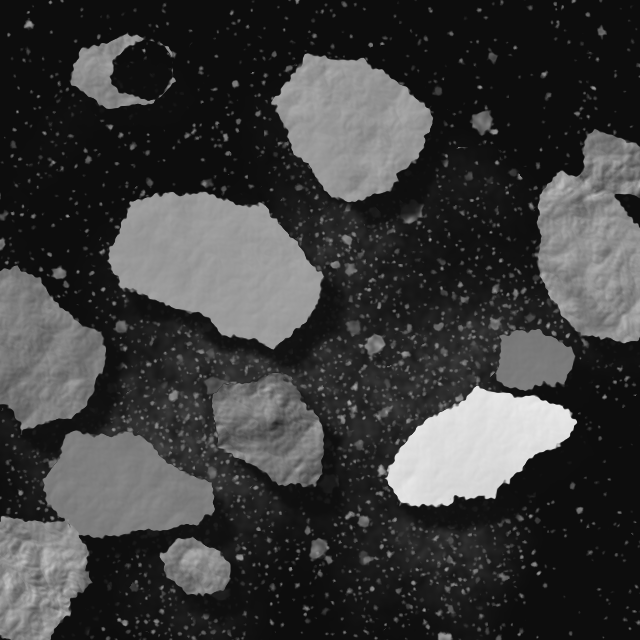
Give the GLSL for this texture, as a Shadertoy shader.

```glsl
// Broken ice floes and fine brash ice drifting on black water, lit from the upper left.

vec2 hash2(vec2 p) {
    vec3 q = fract(p.xyx * vec3(0.1031, 0.1030, 0.0973));
    q += dot(q, q.yzx + 33.33);
    return fract((q.xx + q.yz) * q.zy);
}

float gradientNoise(vec2 p) {
    vec2 i = floor(p), f = fract(p);
    vec2 u = f * f * f * (f * (f * 6.0 - 15.0) + 10.0);
    vec2 o = vec2(0.0, 1.0);
    float a = dot(hash2(i) * 2.0 - 1.0, f);
    float b = dot(hash2(i + o.yx) * 2.0 - 1.0, f - o.yx);
    float c = dot(hash2(i + o) * 2.0 - 1.0, f - o);
    float d = dot(hash2(i + 1.0) * 2.0 - 1.0, f - 1.0);
    return mix(mix(a, b, u.x), mix(c, d, u.x), u.y);
}

// Ridged height of the rough ice
float crustHeight(vec2 p) {
    float height = 0.0, amp = 1.0;
    for (int i = 0; i < 4; i++) {
        height += amp * abs(gradientNoise(p * 13.0 / amp + float(i) * 7.3));
        amp *= 0.5;
    }
    return height;
}

// Irregular convex polygon around an ellipse
float floeDistance(vec2 p, vec2 radii, float angle, float seed) {
    float c = cos(angle), s = sin(angle);
    p = mat2(c, -s, s, c) * p;
    float d = -1.0;
    for (int k = 0; k < 8; k++) {
        vec2 h = hash2(vec2(float(k) + 3.0, seed * 17.0 + 5.0));
        float a = (float(k) + 0.6 * h.x) * 6.2832 / 8.0;
        vec2 normal = vec2(cos(a), sin(a));
        d = max(d, dot(p, normal) - length(normal * radii) * mix(0.8, 1.04, h.y));
    }
    return d;
}

// Scattered fragments in ever finer grids
float addBrash(float color, vec2 p, float density) {
    float grit = gradientNoise(p * 90.0);
    float ragged = 0.005 * gradientNoise(p * 120.0);
    for (int i = 0; i < 5; i++) {
        float layer = float(i);
        float cells = 13.0 * pow(1.7, layer);
        float turn = 0.5 + layer * 1.1;
        vec2 g = mat2(cos(turn), -sin(turn), sin(turn), cos(turn)) * p * cells + layer * 19.0;
        vec2 id = floor(g) + 60.0 * (layer + 3.0);
        vec2 place = hash2(id), look = hash2(id + 31.7), kind = hash2(id + 77.1);
        float r = mix(0.09, 0.27, look.x * look.x);
        vec2 q = fract(g) - mix(vec2(0.3), vec2(0.7), place);
        float d = floeDistance(q, r * vec2(1.0, mix(0.5, 1.0, look.y)), kind.y * 6.28, place.x * 9.0) / cells;
        float present = step(kind.x, density * (i == 0 ? 0.35 : 0.75));
        float tone = mix(0.2, 0.56, place.y) * (1.0 + 0.5 * grit);
        color = mix(color, max(color, tone), present * smoothstep(0.0025, -0.0025, d + ragged));
    }
    return color;
}

void mainImage(out vec4 fragColor, in vec2 fragCoord) {
    vec2 p = fragCoord / iResolution.y;

    // Large floes: centre and tone, then half length, aspect, angle and roughness
    vec3 places[12] = vec3[12](
        vec3(0.336, 0.596, 0.61), vec3(0.557, 0.81, 0.60), vec3(0.04, 0.46, 0.49),
        vec3(0.19, 0.24, 0.49), vec3(0.833, 0.437, 0.47), vec3(0.74, 0.30, 0.88),
        vec3(0.94, 0.59, 0.57), vec3(0.97, 0.74, 0.48), vec3(0.42, 0.325, 0.46),
        vec3(0.03, 0.10, 0.56), vec3(0.302, 0.115, 0.52), vec3(0.19, 0.885, 0.56));
    vec4 shapes[12] = vec4[12](
        vec4(0.19, 0.58, -0.45, 0.07), vec4(0.125, 0.82, -0.9, 0.2), vec4(0.135, 0.8, -0.8, 0.45),
        vec4(0.15, 0.56, -0.15, 0.12), vec4(0.075, 0.6, 0.1, 0.05), vec4(0.175, 0.42, 0.42, 0.02),
        vec4(0.155, 0.58, -1.1, 0.6), vec4(0.075, 0.6, -0.4, 0.9), vec4(0.115, 0.62, -0.9, 1.0),
        vec4(0.115, 0.8, 0.5, 0.9), vec4(0.056, 0.72, -0.9, 0.7), vec4(0.09, 0.66, 0.0, 0.35));

    // Relief, bent outlines and saw-toothed rims
    float slope = crustHeight(p) - crustHeight(p + vec2(-0.004, 0.004));
    float patchiness = max(0.0, 1.0 + 1.3 * gradientNoise(p * 9.0 + 4.0));
    float hollows = smoothstep(0.0, 0.4, -gradientNoise(p * 17.0));
    float tint = 1.0 + 0.07 * gradientNoise(p * 6.0);
    vec2 bend = 0.022 * vec2(gradientNoise(p * 13.0), gradientNoise(p * 13.0 + 40.0));
    float teeth = 0.007 * gradientNoise(p * 105.0) + 0.006 * gradientNoise(p * 40.0);

    float ice = 0.0, cover = 0.0, shadow = 0.0;
    for (int i = 0; i < 12; i++) {
        vec4 shape = shapes[i];
        vec2 q = p + bend - places[i].xy;
        vec2 radii = shape.x * vec2(1.0, shape.y);
        float d = floeDistance(q, radii, shape.z, float(i)) + teeth;
        // The last floe is hollowed into a crescent
        if (i == 11) d = max(d, 0.045 - length(q - vec2(0.035, 0.004)) + teeth);
        float mask = smoothstep(0.002, -0.002, d);
        float rough = shape.w * patchiness;
        float relief = 1.0 + slope * (0.12 + 2.2 * rough) - 0.25 * rough * hollows;
        ice = mix(ice, places[i].z * tint * relief, mask);
        cover = max(cover, mask);
        float shade = floeDistance(q + vec2(-0.03, 0.035), radii, shape.z, float(i)) + teeth;
        shadow = max(shadow, smoothstep(0.012, -0.008, shade));
    }

    // Black water with a hazy drift of slush, thinning to the upper right
    float drift = 0.85 - 1.3 * length((p - vec2(0.47, 0.4)) * vec2(0.85, 1.1));
    drift -= 0.5 * max(0.0, p.x + p.y - 1.25);
    float density = clamp(drift + 0.7 * gradientNoise(p * 5.0), 0.1, 0.9);
    float mottle = 1.0 + 0.8 * gradientNoise(p * 26.0) + 0.7 * gradientNoise(p * 75.0);
    float color = 0.05 + 0.13 * smoothstep(0.15, 0.9, density) * mottle;
    color = addBrash(color, p, density);

    color = mix(color, 0.055, 0.88 * shadow);
    color = mix(color, ice, cover);
    fragColor = vec4(vec3(clamp(color, 0.0, 1.0)), 1.0);
}
```
